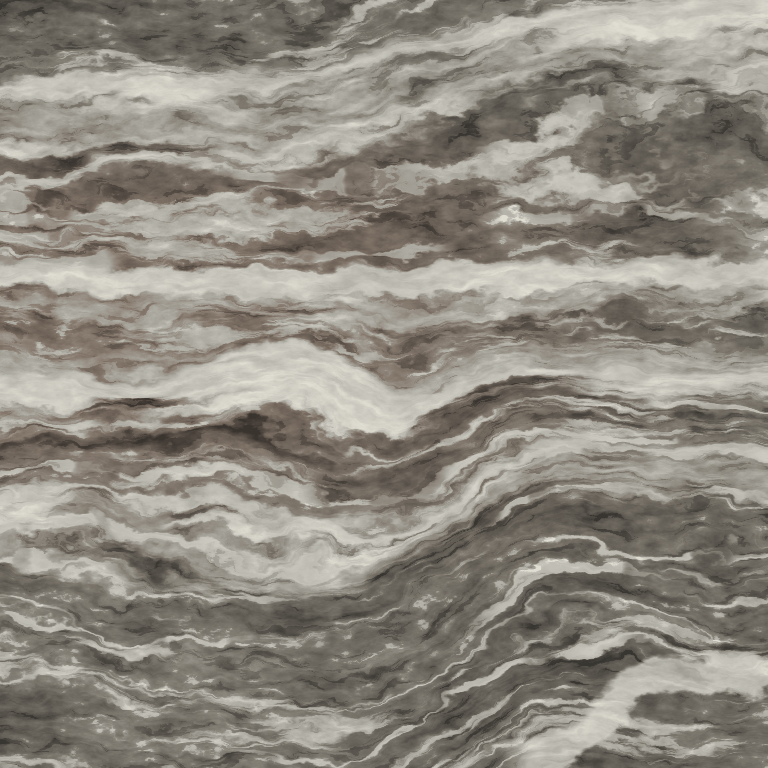
This texture is drawn by a Shadertoy shader. Its source:

```glsl
float hash(vec2 p) {
    return fract(sin(dot(p, vec2(127.1, 311.7))) * 43758.5453);
}

float noise(vec2 p) {
    vec2 i = floor(p), f = fract(p);
    f = f * f * (3.0 - 2.0 * f);
    return mix(mix(hash(i), hash(i + vec2(1, 0)), f.x),
               mix(hash(i + vec2(0, 1)), hash(i + vec2(1, 1)), f.x), f.y);
}

float fbm(vec2 p) {
    float sum = 0.0, amp = 0.5;
    for (int i = 0; i < 5; i++) {
        sum += amp * noise(p);
        p = p * 2.03 + vec2(17.3, 9.1);
        amp *= 0.52;
    }
    return sum;
}

float bump(float x, float center, float width) {
    float d = (x - center) / width;
    return exp(-d * d);
}

float band(float d, float halfWidth, float soft) {
    return 1.0 - smoothstep(halfWidth - soft, halfWidth + soft, abs(d));
}

// Height of the folded layers above their flat position
float fold(vec2 p) {
    float top = 0.10 * smoothstep(0.72, 0.92, p.y) * smoothstep(0.35, 0.8, p.x);
    float middle = bump(p.y, 0.48, 0.09)
        * (0.045 * bump(p.x, 0.35, 0.15) - 0.025 * bump(p.x, 0.51, 0.07) + 0.025 * bump(p.x, 0.68, 0.1));
    float low = 0.13 * smoothstep(0.55, 0.33, p.y) * smoothstep(0.42, 0.76, p.x);
    return top + middle + low;
}

// Thin veins, broken into ragged pieces
float veins(vec2 p, float first, float last, float seed) {
    float total = 0.0;
    for (float i = 0.0; i < 10.0; i++) {
        float id = i + seed;
        float level = mix(first, last, (i + hash(vec2(id, 2.0))) / 10.0);
        float wander = 0.06 * (noise(vec2(p.x * 5.0, id * 7.3)) - 0.5);
        float width = mix(0.002, 0.008, hash(vec2(id, 5.0))) * (0.2 + 1.3 * noise(vec2(p.x * 22.0, id)));
        float present = smoothstep(0.42, 0.55, noise(vec2(p.x * 4.0 + id, id * 3.7)));
        present *= 0.35 + 0.65 * smoothstep(0.25, 0.5, noise(vec2(p.x * 28.0, id * 5.1)));
        float d = p.y - level - wander;
        total = max(total, present * (band(d, width, 0.002) + 0.2 * bump(d, 0.0, 0.012)));
    }
    return min(total, 1.0);
}

vec3 stoneColor(float tone, float brown) {
    vec3 shade = mix(vec3(1.0, 0.955, 0.875), vec3(1.0, 0.99, 0.94), smoothstep(0.42, 0.72, tone));
    shade *= mix(vec3(1), vec3(1.04, 0.97, 0.95), brown * smoothstep(0.68, 0.48, tone));
    return tone * shade;
}

void mainImage(out vec4 fragColor, in vec2 fragCoord) {
    vec2 uv = fragCoord / iResolution.xy;

    // Layer coordinates: folds, then coarse, fine and crumbly turbulence
    float swirl = mix(0.14, 0.045, smoothstep(0.25, 0.65, uv.y));
    vec2 p = vec2(uv.x, uv.y - fold(uv));
    p.y += swirl * (fbm(uv * vec2(4.0, 6.0)) - 0.5);
    p.y += 0.036 * (fbm(uv * vec2(15.0, 28.0) + 8.0) - 0.5);
    p.y += 0.014 * (fbm(uv * vec2(45.0, 70.0) + 53.0) - 0.5);
    p.x += 0.07 * (fbm(uv * vec2(8.0, 14.0) + 31.0) - 0.5);

    float streak = fbm(p * vec2(5.0, 42.0));
    float fine = fbm(p * vec2(20.0, 105.0) + 4.0);
    float cloud = fbm(p * vec2(6.0, 13.0) + 19.0);
    float grain = fbm(uv * vec2(60.0, 100.0));

    // Dark body with fine sediment
    float tone = 0.448 + 0.25 * (streak - 0.5) + 0.22 * (cloud - 0.5)
               + 0.22 * (fine - 0.5) + 0.2 * (grain - 0.5);
    tone -= 0.03 * smoothstep(0.45, 0.1, uv.y) * smoothstep(0.45, 0.8, uv.x);

    // Gray cloudy layers around the pale bands
    float ragged = 0.09 * (streak - 0.5) + 0.08 * (cloud - 0.5) + 0.03 * (fine - 0.5);
    float haze = band(p.y - 0.850 + ragged, 0.058, 0.016);
    haze = max(haze, 0.8 * band(p.y - 0.605 + ragged, 0.022, 0.013));
    haze = max(haze, 0.9 * band(p.y - 0.490 + ragged, 0.047, 0.016));
    haze = max(haze, 0.75 * band(p.y - 0.295 + ragged, 0.045, 0.016));
    haze = max(haze, 0.75 * smoothstep(0.60, 0.68, 0.7 * streak + 0.3 * fine + 0.03));
    float hazeTone = 0.66 + 0.34 * (streak - 0.5) + 0.34 * (fine - 0.5) + 0.16 * (grain - 0.5);
    tone = mix(tone, hazeTone, haze * 0.95);

    // Pale bands, swelling into a wide mass left of the middle
    float mass = bump(uv.x, 0.39, 0.13);
    float pale = 0.95 * band(p.y - 0.884 + 0.6 * ragged, 0.019, 0.010);
    pale = max(pale, band(p.y - 0.635 + 0.3 * ragged, 0.018, 0.006));
    pale = max(pale, band(p.y - 0.475 - 0.015 * mass + 0.5 * ragged, 0.018 + 0.036 * mass, 0.009));
    pale = max(pale, 0.85 * band(p.y - 0.320 + 0.7 * ragged, 0.012, 0.006));

    // Rising band in the lower right corner
    float cornerPath = 0.01 + 0.11 * smoothstep(0.66, 0.9, uv.x);
    float lump = fbm(uv * vec2(12.0, 16.0) + 70.0) - 0.5;
    float corner = uv.y - cornerPath + 0.06 * lump + 0.015 * (grain - 0.5);
    pale = max(pale, 0.95 * band(corner, 0.027, 0.006) * smoothstep(0.64, 0.70, uv.x));
    float paleTone = 0.79 + 0.2 * (cloud - 0.5) + 0.22 * (fine - 0.5) + 0.12 * (grain - 0.5);
    tone = mix(tone, paleTone, pale);

    // Thin veins, dark seams and pale flecks
    float thread = max(veins(p, 0.0, 0.42, 3.0), 0.75 * veins(p, 0.66, 0.80, 41.0));
    tone = mix(tone, 0.77 + 0.2 * (fine - 0.5), thread * 0.9);
    float seam = band(p.y - 0.405 + 0.3 * ragged, 0.005, 0.004) * smoothstep(0.45, 0.55, cloud);
    seam = max(seam, 0.55 * smoothstep(0.37, 0.31, fine));
    tone -= 0.13 * seam * (1.0 - pale);
    float fleck = smoothstep(0.62, 0.70, 0.5 * fine + 0.5 * grain) * smoothstep(0.4, 0.55, cloud);
    tone += 0.16 * fleck * (1.0 - pale) * (1.0 - haze);

    float brown = smoothstep(0.2, 0.5, uv.y) * smoothstep(0.9, 0.7, uv.y) * smoothstep(1.1, 0.3, uv.x);
    fragColor = vec4(stoneColor(clamp(tone, 0.22, 0.88), brown), 1.0);
}
```
